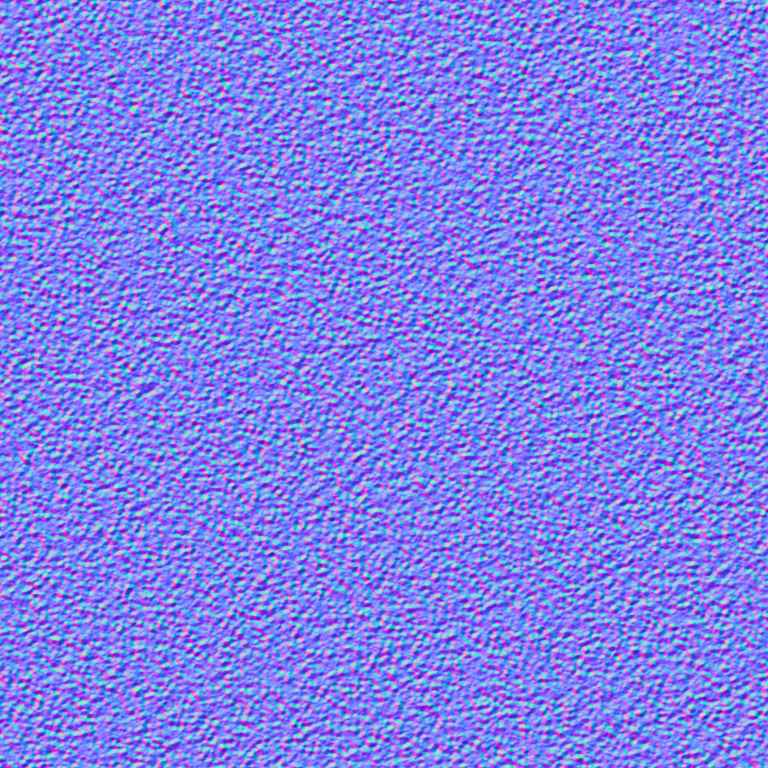
This texture map is drawn by a Shadertoy shader. Its source:

```glsl
// Tangent-space normal map of a fine, rough plaster, with green pointing down.

#define GRAIN_DENSITY 144.0  // grain cells across the canvas
#define GRAIN_ANGLE   -0.2   // direction of the ridges, in radians
#define GRAIN_STRETCH 1.12   // length to width of a grain
#define RELIEF        0.61   // steepness of the bumps
#define FINE_AMOUNT   0.32   // slope share of the small grains

// Three random values in 0..1 for a cell, by integer mixing
vec3 hash3(vec2 cell) {
    uvec3 h = uvec3(ivec3(cell.x, cell.y, cell.x + cell.y) + 4096);
    h = h * 1664525u + 1013904u;
    for (int i = 0; i < 2; i++) {
        h.x += h.y * h.z;
        h.y += h.z * h.x;
        h.z += h.x * h.y;
        h ^= h >> 16u;
    }
    return vec3(h & 65535u) / 65535.0;
}

// Slope of a cellular field: one jittered smooth bump or pit per cell
vec2 bumpSlope(vec2 p) {
    vec2 cell = floor(p);
    vec2 slope = vec2(0.0);
    for (int y = -1; y <= 1; y++) {
        for (int x = -1; x <= 1; x++) {
            vec2 id = cell + vec2(x, y);
            vec3 rnd = hash3(id);
            vec2 d = p - id - rnd.xy;
            float falloff = max(0.0, 1.0 - dot(d, d));
            float height = 2.0 * rnd.z - 1.0;
            slope -= 6.0 * height * falloff * falloff * d;
        }
    }
    return slope;
}

// Grains of two sizes, added as slopes
vec2 grainSlope(vec2 p) {
    return bumpSlope(p) + FINE_AMOUNT * bumpSlope(p * 1.7 + 337.3);
}

void mainImage(out vec4 fragColor, in vec2 fragCoord) {
    vec2 uv = fragCoord / iResolution.y;

    // Grain frame: x runs along the ridges, y across them
    vec2 along = vec2(cos(GRAIN_ANGLE), sin(GRAIN_ANGLE));
    vec2 across = vec2(-along.y, along.x);
    vec2 squeeze = vec2(inversesqrt(GRAIN_STRETCH), sqrt(GRAIN_STRETCH));
    vec2 p = vec2(dot(uv, along), dot(uv, across)) * squeeze * GRAIN_DENSITY;

    // Turn the slope back to canvas axes; the y axis of the normal points down
    vec2 s = grainSlope(p) * squeeze * RELIEF;
    vec2 slope = along * s.x + across * s.y;
    vec3 normal = normalize(vec3(-slope.x, slope.y, 1.0));
    fragColor = vec4(0.5 + 0.5 * normal, 1.0);
}
```
